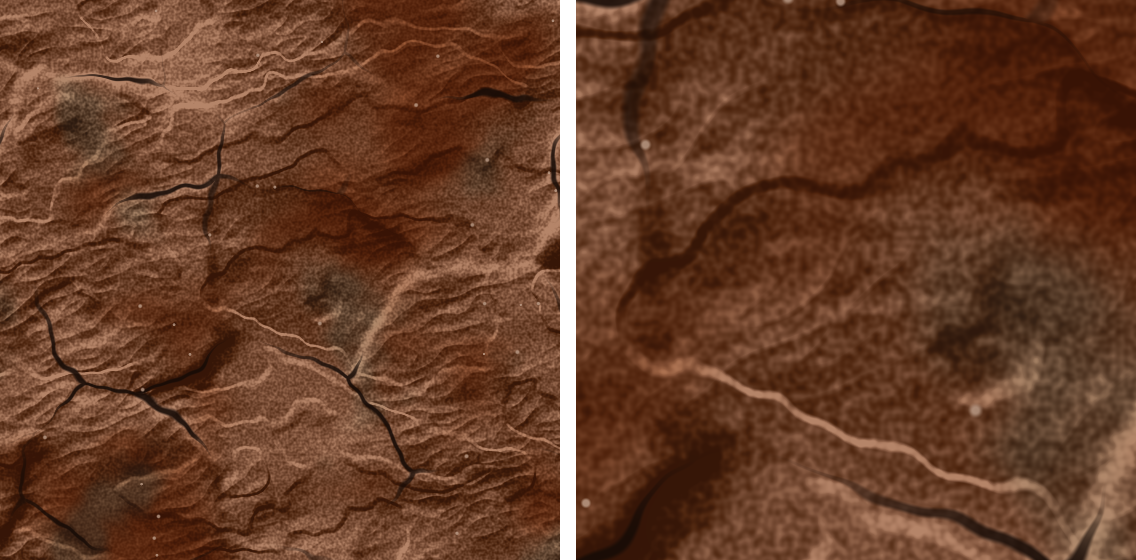
Left, the full canvas; right, a detail of the centre.
A WebGL 2 fragment shader for this texture:

```glsl
#version 300 es
precision highp float;

uniform vec2 u_resolution;
out vec4 fragColor;

vec2 hash2(vec2 p) {
  vec3 a = fract(p.xyx * vec3(0.1031, 0.1030, 0.0973));
  a += dot(a, a.yzx + 33.33);
  return fract((a.xx + a.yz) * a.zy);
}

float corner(vec2 cell, vec2 offset) {
  float angle = 6.2832 * hash2(cell + 57.0).x;
  return dot(vec2(cos(angle), sin(angle)), offset);
}

float gradientNoise(vec2 p) {
  vec2 i = floor(p), f = fract(p);
  vec2 u = f * f * f * (f * (f * 6.0 - 15.0) + 10.0);
  vec2 e = vec2(1.0, 0.0);
  return mix(mix(corner(i, f), corner(i + e, f - e), u.x),
             mix(corner(i + e.yx, f - e.yx), corner(i + 1.0, f - 1.0), u.x), u.y);
}

float fbm(vec2 p, int octaves) {
  float sum = 0.0, amplitude = 1.0;
  for (int i = 0; i < octaves; i++) {
    sum += amplitude * gradientNoise(p);
    p = mat2(1.6, 1.2, -1.2, 1.6) * p + 13.7;
    amplitude *= 0.5;
  }
  return sum;
}

// Tilted blocks with softened steps: x = height, y = distance to the joint
vec2 blocks(vec2 p) {
  p *= vec2(3.0, 3.5);
  vec2 home = floor(p);
  float nearest = 9.0, second = 9.0, height = 0.0, total = 0.0;
  for (int y = -1; y <= 1; y++) {
    for (int x = -1; x <= 1; x++) {
      vec2 cell = home + vec2(x, y);
      vec2 toSeed = p - cell - 0.15 - 0.7 * hash2(cell + 5.0);
      vec2 tilt = hash2(cell + 91.0) - 0.5;
      float d = length(toSeed);
      float weight = exp(-34.0 * d);
      height += weight * (0.09 * (hash2(cell + 31.0).x - 0.5) + 0.07 * dot(tilt, toSeed));
      total += weight;
      second = min(second, max(nearest, d));
      nearest = min(nearest, d);
    }
  }
  return vec2(height / total, (second - nearest) / 6.5);
}

// Rock relief: blocks, curved ledges, flaky strokes and rough crust
vec2 relief(vec2 p) {
  vec2 warp = vec2(fbm(p * 4.0, 4), fbm(p * 4.0 + 7.3, 4));
  vec2 rock = blocks(p + 0.06 * warp + 2.0);
  float rough = smoothstep(-0.3, 0.25, fbm(p * 3.0 + 11.0, 3));

  float level = 3.2 * fbm(p * vec2(1.8, 3.0) + 0.25 * warp + 4.0, 3);
  float ledge = floor(level) + smoothstep(0.0, 0.16, fract(level));
  rock.x += 0.016 * ledge;

  vec2 along = mat2(0.92, -0.39, 0.39, 0.92) * p + 0.03 * warp;
  float flake = 1.0 - abs(gradientNoise(along * vec2(13.0, 34.0)));
  rock.x += rough * 0.014 * flake * flake;
  rock.x += mix(0.011, 0.033, rough) * fbm(p * vec2(6.0, 7.5) + 21.0, 5);
  return rock;
}

vec3 clayRamp(float share) {
  vec3 tones[6] = vec3[6](
    vec3(0.21, 0.085, 0.028), vec3(0.31, 0.15, 0.06), vec3(0.39, 0.23, 0.14),
    vec3(0.47, 0.30, 0.21), vec3(0.57, 0.39, 0.29), vec3(0.71, 0.52, 0.41));
  float stops[6] = float[6](0.045, 0.225, 0.48, 0.695, 0.86, 0.965);
  vec3 color = tones[0];
  for (int i = 1; i < 6; i++) {
    color = mix(color, tones[i], clamp((share - stops[i - 1]) / (stops[i] - stops[i - 1]), 0.0, 1.0));
  }
  return color;
}

void main() {
  vec2 p = gl_FragCoord.xy / u_resolution.y;
  vec2 light = vec2(-0.35, 0.94);

  // Slope toward the light, and shade thrown by higher rock above
  vec2 rock = relief(p);
  float slope = (rock.x - relief(p + light * 0.003).x) / 0.003;
  float shade = max(relief(p + light * 0.035).x - rock.x, 0.0) / 0.035;
  slope /= 1.0 + 0.35 * abs(slope);

  // Broad dark hollows and fine sandy grain
  float broad = fbm(p * vec2(2.2, 3.0) + 40.0, 3);
  float hollow = smoothstep(0.05, 0.5, -broad);
  float grain = gradientNoise(p * 210.0) + 0.7 * gradientNoise(p * 120.0 + 9.0);
  float tone = 0.25 + 1.1 * slope * (1.0 - 0.45 * hollow) - 0.9 * min(shade, 1.5);
  tone += 1.3 * broad + grain * mix(1.0, 0.6, hollow);
  vec3 color = clayRamp(1.0 / (1.0 + exp(-1.7 * tone)));

  // Redder hollows, dusty grey patches
  color *= mix(vec3(1.0), vec3(1.04, 0.86, 0.68), hollow);
  float dust = smoothstep(0.2, 0.6, fbm(p * 3.5 + 63.0, 4));
  float luma = dot(color, vec3(0.3, 0.6, 0.1));
  color = mix(color, luma * vec3(1.15, 1.0, 0.78), 0.5 * dust);

  // Joints that open and close along their length
  float opening = smoothstep(-0.05, 0.35, gradientNoise(p * 5.0 + 17.0));
  float width = 0.0015 + 0.0045 * opening;
  float crack = opening * (1.0 - smoothstep(0.3 * width, width, rock.y));
  color = mix(color, vec3(0.09, 0.045, 0.025), 0.9 * crack);

  // Sparse pale mineral specks
  vec2 cell = floor(p * 34.0);
  vec2 pick = hash2(cell + 3.0);
  float speck = length(fract(p * 34.0) - 0.25 - 0.5 * hash2(cell + 71.0));
  speck = step(0.965, pick.x) * (1.0 - smoothstep(0.05, 0.08 + 0.1 * pick.y, speck));
  color = mix(color, vec3(0.74, 0.62, 0.54), 0.8 * speck);

  fragColor = vec4(color, 1.0);
}
```
